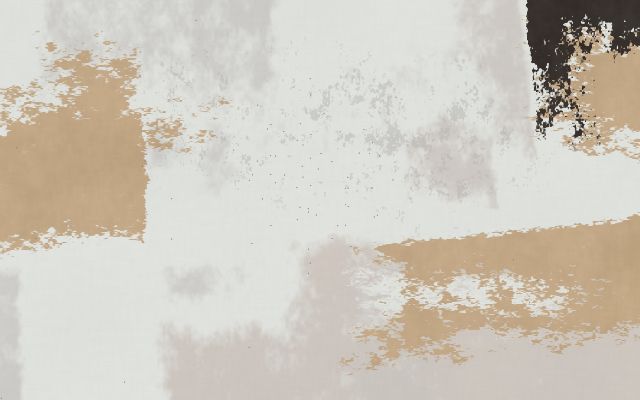
Give the GLSL for this background, as a Shadertoy shader.

```glsl
// Weathered abstract canvas: dry-brushed grey, gold and charcoal slabs on off-white.

float hash(vec2 p) {
    vec3 q = fract(vec3(p.xyx) * 0.1031);
    q += dot(q, q.yzx + 33.33);
    return fract((q.x + q.y) * q.z);
}

float noise(vec2 p) {
    vec2 i = floor(p), f = fract(p);
    f = f * f * (3.0 - 2.0 * f);
    return mix(mix(hash(i), hash(i + vec2(1, 0)), f.x),
               mix(hash(i + vec2(0, 1)), hash(i + vec2(1, 1)), f.x), f.y);
}

// Contrasty fractal noise in 0..1; a gain near 1 keeps the fine speckles strong.
float grain(vec2 p, float gain) {
    float sum = 0.0, total = 0.0, weight = 1.0;
    for (int i = 0; i < 5; i++) {
        sum += weight * noise(p);
        total += weight;
        p = p * 1.93 + 17.3;
        weight *= gain;
    }
    return clamp((sum / total - 0.5) * 2.1 + 0.5, 0.0, 1.0);
}

// Paint density: 0 at the box edge, rising to 1 across the inner fade widths.
float slab(vec2 p, vec2 lo, vec2 hi, vec2 fadeLo, vec2 fadeHi) {
    vec2 d = min((p - lo) / fadeLo, (hi - p) / fadeHi);
    return clamp(min(d.x, d.y), 0.0, 1.0);
}

float blob(vec2 p, vec2 centre, vec2 radius) {
    vec2 d = (p - centre) / radius;
    return exp(-dot(d, d));
}

// Paint shows wherever its density beats the grain.
float cover(float density, float tooth, float softness) {
    return smoothstep(0.0, 0.12, density) * smoothstep(-softness, softness, density * 1.2 - 0.1 - tooth);
}

void mainImage(out vec4 fragColor, in vec2 fragCoord) {
    vec2 p = fragCoord / iResolution.xy * vec2(1.6, 1.0);
    vec2 leaning = p - vec2(0.1 * (1.0 - p.y), 0.0);
    vec2 rough = p + 0.008 * (vec2(noise(p * 60.0), noise(p * 60.0 + 9.0)) - 0.5);

    vec3 white = vec3(0.872, 0.88, 0.865);
    vec3 grey = vec3(0.775, 0.765, 0.755);
    vec3 blush = vec3(0.795, 0.76, 0.73);
    vec3 gold = vec3(0.75, 0.642, 0.505);
    vec3 charcoal = vec3(0.205, 0.18, 0.165);

    float wash = grain(p * vec2(11.0, 8.0), 0.8);
    float brush = grain(p * vec2(12.0, 24.0) + 31.0, 1.0);
    float scrape = grain(p * vec2(20.0, 17.0) + 70.0, 1.0);
    float cloud = noise(p * 5.0);
    vec3 col = white;

    // Grey washes across the top and left
    float top = 0.62 * slab(p, vec2(0.07, 0.66), vec2(0.73, 1.2), vec2(0.06, 0.2), vec2(0.07));
    top = max(top, 0.9 * slab(rough, vec2(0.58, 0.68), vec2(0.71, 1.2), vec2(0.09, 0.16), vec2(0.05)));
    top = max(top, 0.45 * slab(p, vec2(0.36, 0.5), vec2(0.64, 0.75), vec2(0.03, 0.1), vec2(0.12)));
    top = max(top, 0.32 * slab(p, vec2(0.62, 0.6), vec2(1.25, 0.9), vec2(0.12), vec2(0.12)));
    top = max(top, 0.62 * slab(p, vec2(0.37, 0.22), vec2(0.66, 0.36), vec2(0.08, 0.06), vec2(0.18, 0.06)));
    top = max(top, 0.95 * slab(rough, vec2(-0.2, -0.2), vec2(0.068, 0.35), vec2(0.05), vec2(0.03, 0.05)));
    col = mix(col, grey, 0.75 * cover(top, wash, 0.45));

    // Blush washes: right column, its lower foot, and the bottom ground
    float column = 0.85 * slab(leaning, vec2(1.11, 0.56), vec2(1.312, 1.2), vec2(0.15, 0.1), vec2(0.02));
    column = max(column, slab(rough, vec2(1.0, 0.47), vec2(1.248, 0.76), vec2(0.14, 0.1), vec2(0.025, 0.2)));
    float ground = slab(rough, vec2(0.37, -0.2), vec2(1.8, 0.21), vec2(0.1, 0.1), vec2(0.1, 0.08));
    ground = max(ground, slab(rough - vec2(0.25 * (p.y - 0.2), 0.0),
        vec2(0.66, -0.2), vec2(1.8, 0.42), vec2(0.13, 0.1), vec2(0.1)));
    col = mix(col, mix(grey, blush, 0.35 + 0.5 * cloud), 0.82 * cover(column, wash, 0.42));
    col = mix(col, mix(grey, blush, 0.5 + 0.5 * cloud), 0.92 * cover(ground, wash, 0.45));

    // Off-white scumble beneath the worn gold and charcoal
    float scumble = 0.85 * slab(p, vec2(0.84, 0.12), vec2(1.54, 0.37), vec2(0.14, 0.1), vec2(0.12, 0.07));
    scumble = max(scumble, slab(leaning, vec2(1.305, 0.44), vec2(1.8, 1.2), vec2(0.015), vec2(0.1)));
    col = mix(col, white, cover(scumble, brush, 0.3));

    // Fine grey dust where washes wear thin
    float dust = 0.32 * blob(p, vec2(0.72, 0.72), vec2(0.5, 0.2)) + 0.2 * blob(p, vec2(1.1, 0.62), vec2(0.2, 0.2));
    col = mix(col, grey * 0.92, 0.5 * cover(dust, scrape, 0.12));

    // Gold, left block with frayed foot and scattered right fringe
    float left = slab(rough, vec2(-0.2, 0.33), vec2(0.38, 0.81), vec2(0.1, 0.08), vec2(0.025, 0.13));
    left = max(left, slab(rough, vec2(0.07, 0.55), vec2(0.385, 0.94), vec2(0.19, 0.1), vec2(0.11, 0.17)));
    left -= 0.66 * blob(p, vec2(0.25, 0.39), vec2(0.22, 0.07));
    left -= 0.4 * blob(p, vec2(0.0, 0.69), vec2(0.07, 0.05));
    left -= 0.4 * blob(p, vec2(0.37, 0.68), vec2(0.05, 0.1));
    left = max(left, 0.4 * slab(p, vec2(0.3, 0.59), vec2(0.66, 0.81), vec2(0.05, 0.07), vec2(0.2, 0.11)));

    // Gold, lower right block with tilted edges and a worn middle
    vec2 tilted = rough - vec2(0.0, 0.109 * (p.x - 0.78));
    float right = slab(tilted, vec2(0.83, 0.035), vec2(1.8, 0.385), vec2(0.2, 0.1), vec2(0.1, 0.035));
    right = max(right, 0.7 * slab(tilted, vec2(0.74, 0.33), vec2(1.8, 0.385), vec2(0.25, 0.04), vec2(0.1, 0.02)));
    right -= 0.6 * blob(p, vec2(1.27, 0.265), vec2(0.23, 0.075));
    right -= 0.42 * blob(p, vec2(0.98, 0.28), vec2(0.15, 0.06));
    right -= 0.42 * blob(p, vec2(1.18, 0.155), vec2(0.2, 0.03));

    // Gold, upper right corner
    float corner = slab(leaning, vec2(1.26, 0.575), vec2(1.8, 0.98), vec2(0.27, 0.16), vec2(0.1, 0.14));
    float gilt = cover(max(max(left, right), corner), brush, 0.14);
    col = mix(col, gold + 0.04 * (wash - 0.5), 0.96 * gilt);

    // Charcoal corner, dragged down its left side
    float dark = slab(leaning, vec2(1.305, 0.82), vec2(1.8, 1.2), vec2(0.015, 0.16), vec2(0.1));
    dark = max(dark, slab(leaning, vec2(1.305, 0.6), vec2(1.48, 1.2), vec2(0.015, 0.34), vec2(0.14, 0.1)));
    col = mix(col, charcoal + 0.04 * (wash - 0.5), 0.98 * cover(dark, scrape, 0.12));

    // Scattered pinholes around the centre
    vec2 cell = floor(p * 150.0);
    vec2 offset = fract(p * 150.0) - 0.3 - 0.4 * vec2(hash(cell + 3.0), hash(cell + 8.0));
    float chance = 0.03 * blob(p, vec2(0.82, 0.57), vec2(0.17, 0.13));
    float pinhole = step(hash(cell), chance) * (1.0 - smoothstep(0.08, 0.4, length(offset)));
    col = mix(col, grey * 0.6, 0.7 * pinhole);

    // Fine woven canvas tooth
    float weave = noise(p * vec2(190.0, 35.0)) + noise(p * vec2(35.0, 190.0)) - 1.0;
    col += 0.008 * weave + 0.012 * (cloud - 0.5);
    fragColor = vec4(clamp(col, 0.0, 1.0), 1.0);
}
```
